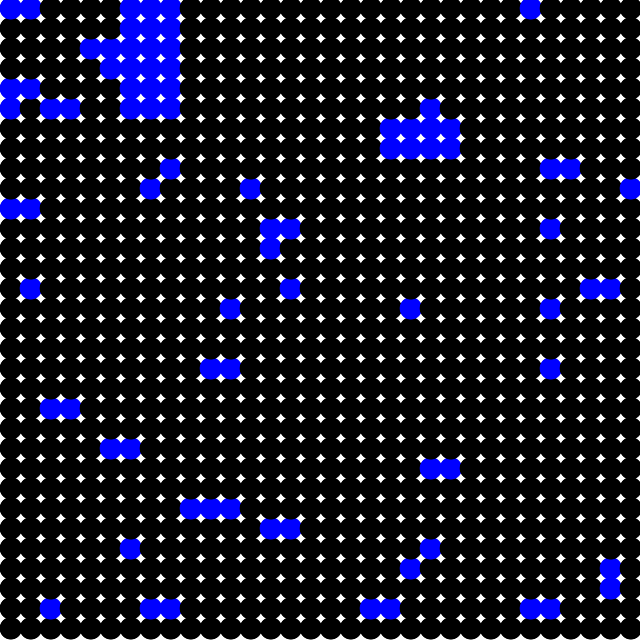
Reproduce this pattern procedurally as a three.js fragment shader.

```glsl
// Tight lattice of overlapping black dots on white, with scattered and clustered blue dots.

#define DOTS 32.0
#define RADIUS 0.56
#define FIRST_DOT vec2(0.542, 0.583)
#define SCATTER 0.042
#define RUN_CHANCE 0.35
#define TALL_CLUSTER vec4(6.9, 28.5, 1.9, 3.4)
#define WIDE_CLUSTER vec4(20.5, 24.5, 2.2, 1.1)
#define PAPER vec3(1.0)
#define INK vec3(0.0)
#define ACCENT vec3(0.0, 0.0, 1.0)

varying vec2 vUv;

float hash(vec2 cell, float seed) {
  vec3 q = fract(vec3(cell.xyx) * 0.1031 + seed * 0.137);
  q += dot(q, q.yzx + 33.33);
  return fract((q.x + q.y) * q.z);
}

// Chance of colour inside an elliptical cluster: xy is the centre, zw the radii
float clusterChance(vec2 cell, vec4 cluster) {
  return 1.0 - smoothstep(0.7, 1.3, length((cell - cluster.xy) / cluster.zw));
}

bool isAccent(vec2 cell) {
  // Lone dots, some of which extend one step to the right
  bool lone = hash(cell, 1.0) < SCATTER;
  bool run = hash(cell - vec2(1.0, 0.0), 1.0) < SCATTER
          && hash(cell, 2.0) < RUN_CHANCE;
  float chance = max(clusterChance(cell, TALL_CLUSTER),
                     clusterChance(cell, WIDE_CLUSTER));
  return lone || run || hash(cell, 3.0) < chance;
}

void main() {
  // Lattice units: dot centres lie on whole numbers
  vec2 p = vUv * DOTS - FIRST_DOT;
  vec2 nearest = floor(p + 0.5);
  float soft = max(fwidth(p.x), 0.0001) * 0.5;
  vec3 color = PAPER;

  // Paint neighbours in order, so dots to the right and above overlap
  for (int i = -1; i <= 1; i++) {
    for (int j = -1; j <= 1; j++) {
      vec2 cell = nearest + vec2(float(i), float(j));
      if (min(cell.x, cell.y) < 0.0 || max(cell.x, cell.y) >= DOTS) continue;
      float edge = length(p - cell) - RADIUS;
      float cover = 1.0 - smoothstep(-soft, soft, edge);
      color = mix(color, isAccent(cell) ? ACCENT : INK, cover);
    }
  }
  gl_FragColor = vec4(color, 1.0);
}
```
